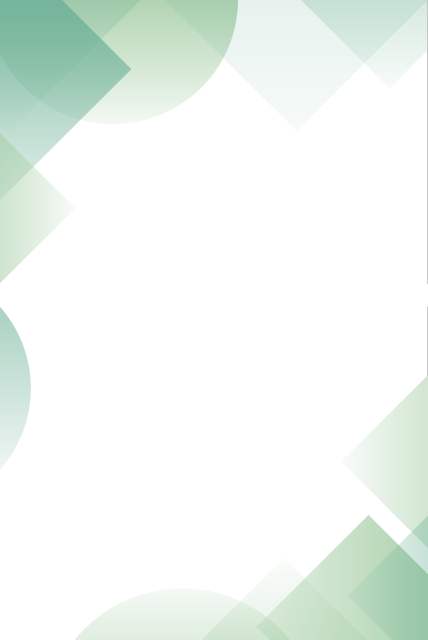
Write a Shadertoy shader that draws this background.

```glsl
// White page framed by translucent green diamonds and discs with soft gradients.

const float PAGE_HEIGHT = 1.5; // page is 1 wide and 1.5 high
const vec3 TEAL = vec3(0.44, 0.70, 0.60);
const vec3 MINT = vec3(0.52, 0.75, 0.62);
const vec3 SAGE = vec3(0.62, 0.79, 0.62);
const vec3 EDGE_GREY = vec3(0.75);

// Signed distance to a square standing on its corner
float diamond(vec2 p, vec2 centre, float reach) {
    vec2 d = abs(p - centre);
    return (d.x + d.y - reach) * 0.70711;
}

float disc(vec2 p, vec2 centre, float radius) {
    return length(p - centre) - radius;
}

// Antialiased coverage of a signed distance
float cover(float dist, float pixel) {
    return clamp(0.5 - dist / pixel, 0.0, 1.0);
}

// Opacity running linearly from alphas.x to alphas.y along a span
float fade(float x, vec2 span, vec2 alphas) {
    float t = clamp((x - span.x) / (span.y - span.x), 0.0, 1.0);
    return mix(alphas.x, alphas.y, t);
}

// Lay one tinted shape over the colour beneath
vec3 layer(vec3 base, vec3 tint, float dist, float alpha, float pixel) {
    return mix(base, tint, alpha * cover(dist, pixel));
}

vec3 topShapes(vec3 col, vec2 p, float px) {
    float a = fade(p.y, vec2(1.5, 1.209), vec2(0.80, 0.12));
    col = layer(col, SAGE, disc(p, vec2(0.264, 1.501), 0.292), a, px);
    a = fade(p.y, vec2(1.5, 1.188), vec2(0.30, 0.03));
    col = layer(col, TEAL, diamond(p, vec2(0.016, 1.5), 0.3125), a, px);
    a = fade(p.y, vec2(1.5, 1.193), vec2(0.17, 0.06));
    col = layer(col, TEAL, diamond(p, vec2(0.693, 1.5), 0.307), a, px);
    a = fade(p.y, vec2(1.5, 1.293), vec2(0.34, 0.06));
    col = layer(col, MINT, diamond(p, vec2(0.910, 1.5), 0.207), a, px);
    a = fade(p.y, vec2(1.5, 1.031), vec2(0.90, 0.20));
    return layer(col, TEAL, diamond(p, vec2(0.0, 1.338), 0.307), a, px);
}

vec3 leftShapes(vec3 col, vec2 p, float px) {
    float a = fade(p.x, vec2(0.0, 0.176), vec2(0.50, 0.08));
    col = layer(col, SAGE, diamond(p, vec2(0.0, 1.012), 0.176), a, px);
    a = fade(p.y, vec2(0.781, 0.398), vec2(0.60, 0.12));
    return layer(col, TEAL, disc(p, vec2(-0.217, 0.590), 0.289), a, px);
}

vec3 bottomShapes(vec3 col, vec2 p, float px) {
    float a = fade(p.y, vec2(0.121, 0.0), vec2(0.11, 0.32));
    col = layer(col, SAGE, disc(p, vec2(0.426, -0.201), 0.322), a, px);
    a = fade(p.y, vec2(0.193, 0.0), vec2(0.05, 0.25));
    col = layer(col, SAGE, diamond(p, vec2(0.664, 0.0), 0.193), a, px);
    a = fade(p.x, vec2(0.797, 1.0), vec2(0.06, 0.47));
    col = layer(col, SAGE, diamond(p, vec2(1.0, 0.418), 0.203), a, px);
    a = fade(p.x, vec2(0.6, 1.0), vec2(0.25, 0.85));
    col = layer(col, SAGE, diamond(p, vec2(0.861, 0.031), 0.262), a, px);
    a = fade(p.x, vec2(0.8125, 1.0), vec2(0.10, 0.38));
    return layer(col, TEAL, diamond(p, vec2(1.0, 0.104), 0.1875), a, px);
}

// Thin line on the right border between two heights
vec3 hairline(vec3 col, vec2 p, vec2 span, float px) {
    float outside = max(span.x - p.y, p.y - span.y);
    return layer(col, EDGE_GREY, max(outside, 0.998 - p.x), 1.0, px);
}

void mainImage(out vec4 fragColor, in vec2 fragCoord) {
    vec2 p = fragCoord / iResolution.xy * vec2(1.0, PAGE_HEIGHT);
    float px = 1.0 / iResolution.x;

    vec3 col = vec3(1.0);
    col = topShapes(col, p, px);
    col = leftShapes(col, p, px);
    col = bottomShapes(col, p, px);
    col = hairline(col, p, vec2(0.834, 1.5), px);
    col = hairline(col, p, vec2(0.619, 0.781), px);

    fragColor = vec4(col, 1.0);
}
```
